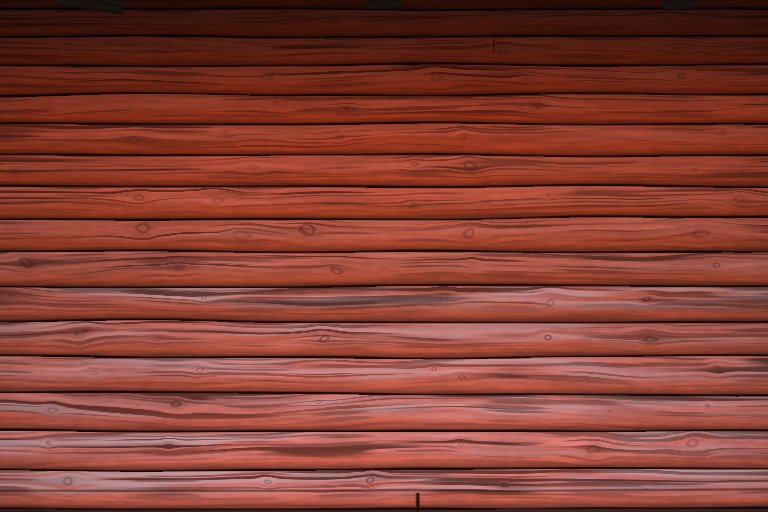
Reproduce this texture procedurally as a Shadertoy shader.

```glsl
// Wall of stacked, red-painted timber logs: cracked, knotted and worn pale towards the ground.

// Seam n lies at SEAM.x + SEAM.y*n + SEAM.z*n*n below the top edge (heights of the canvas).
const vec3 SEAM = vec3(0.0195, 0.0527, 0.00082);
const float SEAM_WOBBLE = 0.007;
const float SEAM_WIDTH = 0.0018;
const float KNOTS_PER_LOG = 5.0;
const float KNOTTY_LOG = 7.0;     // log with the largest knots
const float SPLIT_LOG = 9.0;      // log with the deepest grey weathering
const float CRACK_DEPTH = 0.68;

const vec3 PAINT_SHADE = vec3(0.61, 0.25, 0.155);
const vec3 PAINT_LOW = vec3(0.72, 0.34, 0.28);
const vec3 PAINT_LIT = vec3(0.66, 0.32, 0.26);
const vec3 PAINT_FADED = vec3(0.77, 0.43, 0.41);
const vec3 WORN = vec3(0.75, 0.57, 0.59);
const vec3 GREY_WOOD = vec3(0.40, 0.32, 0.33);
const vec3 CRACK = vec3(0.21, 0.09, 0.07);
const vec3 GAP = vec3(0.10, 0.04, 0.03);
const vec3 BEAM = vec3(0.08, 0.06, 0.05);

float hash(vec2 p) {
    vec3 q = fract(vec3(p.xyx) * 0.1031);
    q += dot(q, q.yzx + 33.33);
    return fract((q.x + q.y) * q.z);
}

float noise(vec2 p) {
    vec2 i = floor(p), f = fract(p);
    f = f * f * (3.0 - 2.0 * f);
    return mix(mix(hash(i), hash(i + vec2(1, 0)), f.x),
               mix(hash(i + vec2(0, 1)), hash(i + vec2(1, 1)), f.x), f.y);
}

// Depth of seam n at x, with its own waviness and tilt
float seam(float n, float x) {
    float wave = noise(vec2(x * 3.5, n * 7.3 + 40.0)) - 0.5;
    float tilt = (hash(vec2(n + 30.0, 5.0)) - 0.5) * (x - 0.75);
    return SEAM.x + SEAM.y * n + SEAM.z * n * n + SEAM_WOBBLE * (wave + tilt);
}

// Lens-shaped slits in the valleys of stretched noise
float slits(vec2 p, float level) {
    return 1.0 - smoothstep(level * 0.45, level, noise(p));
}

float box(vec2 p, vec2 halfSize, float blur) {
    vec2 d = abs(p) - halfSize;
    return 1.0 - smoothstep(-blur, blur, max(d.x, d.y));
}

void mainImage(out vec4 fragColor, in vec2 fragCoord) {
    float px = 1.0 / iResolution.y;
    float x = fragCoord.x * px;
    float across = fragCoord.x / iResolution.x;
    float depth = 1.0 - fragCoord.y * px;

    // Find the log: invert the seam formula, then correct for the waviness
    float root = sqrt(SEAM.y * SEAM.y + 4.0 * SEAM.z * (depth - SEAM.x + 0.03));
    float n = floor((root - SEAM.y) / (2.0 * SEAM.z));
    if (depth < seam(n, x)) n -= 1.0;
    if (depth > seam(n + 1.0, x)) n += 1.0;
    float top = seam(n, x), bottom = seam(n + 1.0, x);
    float t = (depth - top) / (bottom - top);
    float seed = n * 37.0 + 90.0;
    float age = smoothstep(0.35, 0.95, depth);
    float knotty = step(abs(n - KNOTTY_LOG), 0.5);
    float split = step(abs(n - SPLIT_LOG), 0.5);

    // Grain height, spread apart around the knots
    float grain = t + 0.30 * (noise(vec2(x * 2.2, seed)) - 0.5)
                    + 0.12 * (noise(vec2(x * 8.0, seed + t * 2.0)) - 0.5);
    float knot = 0.0;
    for (float k = 0.0; k < KNOTS_PER_LOG; k++) {
        vec2 id = vec2(k + 3.0, seed);
        float size = mix(0.25 + 0.75 * hash(id + 9.0), 1.25, knotty);
        float cx = (k + hash(id)) / KNOTS_PER_LOG * 1.5;
        float cy = 0.22 + 0.3 * hash(id + 4.0);
        vec2 d = vec2((x - cx) / 0.024, (t - cy) / 0.23) / size;
        d += 0.6 * (noise(vec2(x * 45.0, t * 5.0 + seed)) - 0.5);
        float r = length(d);
        grain -= (t - cy) * 0.65 * exp(-dot(d, d) * 0.4);
        float rings = 0.5 + 0.5 * cos(r * 11.0 + 1.5);
        knot = max(knot, rings * (1.0 - smoothstep(0.3, 1.1, r)) * (0.4 + 0.6 * hash(id + 2.0)));
    }

    // Painted round face: skylit above, shaded below
    float face = smoothstep(0.3, 0.75, t + 0.2 * (noise(vec2(x * 4.0, grain * 4.0 + seed)) - 0.5));
    vec3 col = mix(mix(PAINT_LIT, PAINT_FADED, age), mix(PAINT_SHADE, PAINT_LOW, age), face);
    col *= 0.95 + 0.10 * hash(vec2(n + 20.0, 8.0));
    col *= 0.91 + 0.18 * noise(vec2(x * 9.0, grain * 15.0 + seed));
    col *= 0.95 + 0.10 * noise(vec2(x * 60.0, depth * 230.0));

    // Pale worn streaks and bare grey wood
    float upper = 1.0 - smoothstep(0.3, 0.8, t);
    float patches = noise(vec2(x * 3.0, grain * 4.0 + seed + 5.0));
    float streaks = noise(vec2(x * 8.0, grain * 14.0 + seed + 9.0));
    float wear = smoothstep(0.42, 0.8, 0.5 * patches + 0.5 * streaks + 0.12 * age);
    col = mix(col, WORN, wear * upper * (0.12 + 0.88 * max(age, 0.7 * split)));
    float bare = smoothstep(0.5, 0.75, noise(vec2(x * 4.0, grain * 12.0 + seed + 17.0)));
    col = mix(col, GREY_WOOD, bare * upper * max(split * 0.75, 0.3 * age));

    // Drying cracks, long and fine, mostly on the upper face
    float mask = smoothstep(0.25, 0.6, noise(vec2(x * 2.5, grain * 3.0 + seed + 31.0)));
    float coarse = slits(vec2(x * 3.2, grain * 13.0 + seed), 0.32) * mask;
    float fine = slits(vec2(x * 6.0, grain * 19.0 + seed + 13.0), 0.40);
    float cracks = max(coarse, fine * 0.6) * mix(0.25, 1.0, 1.0 - smoothstep(0.4, 0.9, t));
    col = mix(col, CRACK, CRACK_DEPTH * cracks);
    col = mix(col, CRACK, 0.45 * knot);

    // Underside shading and dark gaps between logs
    col *= 1.0 - 0.42 * smoothstep(0.74, 1.0, t);
    float gapWidth = SEAM_WIDTH * (0.4 + 1.2 * noise(vec2(x * 6.0, seed + 3.0)));
    float gap = 1.0 - smoothstep(gapWidth, gapWidth + 1.8 * px, bottom - depth);
    gap = max(gap, 1.0 - smoothstep(-px, px, depth - top));
    gap = max(gap, smoothstep(14.5, 15.0, n) * 0.8);

    // Butt joints: one high up, one in the lowest log
    gap = max(gap, box(vec2(across - 0.643, depth - 0.083), vec2(0.0006, 0.02), px) * 0.8);
    gap = max(gap, box(vec2(across - 0.544, depth - 0.985), vec2(0.002, 0.022), px));
    float ledge = 0.953 + 0.006 * noise(vec2(x * 4.0, 2.0));
    gap = max(gap, 0.5 * (1.0 - smoothstep(0.0, 2.0 * px, abs(depth - ledge))));
    col = mix(col, GAP, gap);

    // Shade under the eaves and towards the sides
    float light = mix(0.2, 1.0, smoothstep(-0.07, 0.32, depth));
    vec3 warmth = mix(vec3(1.0, 0.74, 0.55), vec3(1.0), smoothstep(0.05, 0.6, depth));
    col *= light * warmth * (1.06 - 0.16 * pow(abs(2.0 * across - 1.0), 2.0));

    // Beam ends below the roof
    for (float k = 0.0; k < 3.0; k++) {
        vec2 p = vec2(across - 0.115 - 0.385 * k, depth);
        p.y -= p.x * 0.25 * (1.0 - min(k, 1.0));
        col = mix(col, BEAM * (0.6 + 0.8 * noise(p * vec2(30.0, 200.0) + 50.0)),
                  box(p, vec2(k < 0.5 ? 0.045 : 0.022, 0.018), px));
    }
    fragColor = vec4(clamp(col, 0.0, 1.0), 1.0);
}
```
